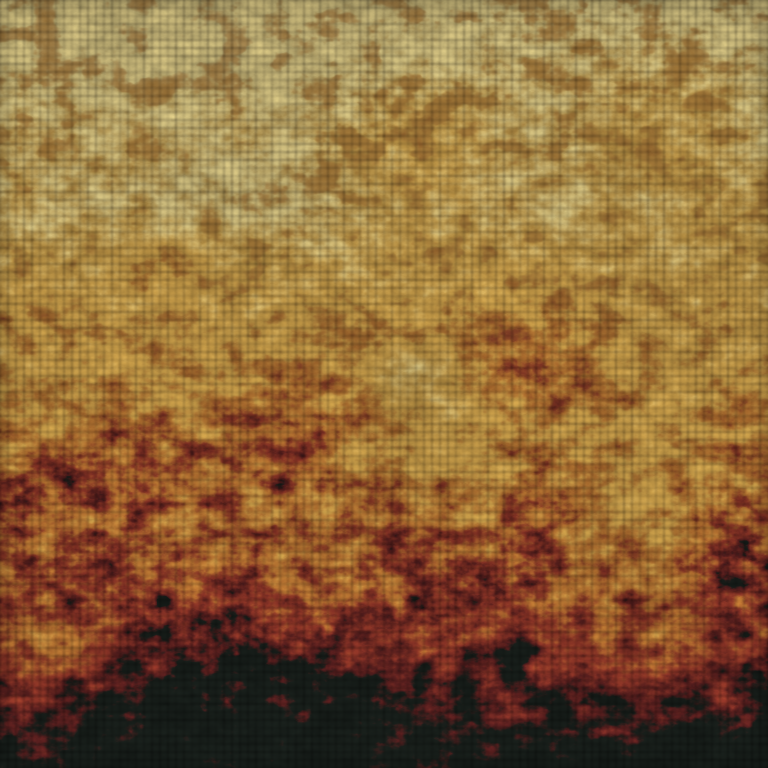
A WebGL 2 fragment shader for this background:

```glsl
#version 300 es
precision highp float;
// Weathered woven cloth: a vertical tone ramp runs from charcoal through red
// and gold to pale straw. Layered value noise and a few broad stains shift the
// tone before it is coloured; a fine thread grid is shaded on top.

uniform vec2 u_resolution;
out vec4 fragColor;

float hash(vec2 p) {
    vec3 q = fract(vec3(p.xyx) * 0.1031);
    q += dot(q, q.yzx + 33.33);
    return fract((q.x + q.y) * q.z);
}

float valueNoise(vec2 p) {
    vec2 cell = floor(p), f = fract(p);
    f = f * f * (3.0 - 2.0 * f);
    float low = mix(hash(cell), hash(cell + vec2(1, 0)), f.x);
    float high = mix(hash(cell + vec2(0, 1)), hash(cell + vec2(1, 1)), f.x);
    return mix(low, high, f.y);
}

// Fractal noise centred on zero
float fbm(vec2 p) {
    float sum = 0.0, weight = 0.5;
    for (int i = 0; i < 4; i++) {
        sum += weight * (valueNoise(p) - 0.5);
        p = mat2(1.6, 0.9, -0.9, 1.6) * p + 17.3;
        weight *= 0.55;
    }
    return sum;
}

// Soft elliptical stain
float stain(vec2 p, vec2 center, vec2 radius) {
    vec2 d = (p - center) / radius;
    return exp(-dot(d, d));
}

vec3 toneRamp(float t) {
    vec3 charcoal = vec3(0.09, 0.115, 0.10);
    vec3 maroon = vec3(0.32, 0.11, 0.11);
    vec3 red = vec3(0.51, 0.19, 0.14);
    vec3 amber = vec3(0.64, 0.40, 0.17);
    vec3 gold = vec3(0.69, 0.54, 0.25);
    vec3 straw = vec3(0.71, 0.65, 0.43);
    vec3 color = mix(charcoal, maroon, smoothstep(0.05, 0.12, t));
    color = mix(color, red, smoothstep(0.10, 0.22, t));
    color = mix(color, amber, smoothstep(0.20, 0.37, t));
    color = mix(color, gold, smoothstep(0.34, 0.56, t));
    return mix(color, straw, smoothstep(0.58, 1.0, t));
}

void main() {
    vec2 uv = gl_FragCoord.xy / u_resolution;
    vec2 p = vec2((uv.x - 0.5) * u_resolution.x / u_resolution.y + 0.5, uv.y);

    // Cloudy wear and short, mostly horizontal fibres
    float cloud = fbm(p * vec2(6.0, 7.0) + 4.7);
    float grain = fbm(p * vec2(33.0, 46.0) + 21.0);
    float fiber = fbm(p * vec2(75.0, 105.0) + 8.0);

    // Pale and gilded stains
    float light = 0.26 * stain(p, vec2(0.53, 0.51), vec2(0.05, 0.035));
    light += 0.18 * stain(p, vec2(0.34, 0.74), vec2(0.12, 0.05));
    light += 0.14 * stain(p, vec2(0.24, 0.93), vec2(0.24, 0.06));
    light += 0.12 * stain(p, vec2(0.08, 0.15), vec2(0.08, 0.06));
    light += 0.12 * stain(p, vec2(0.83, 0.28), vec2(0.09, 0.16));
    light += 0.09 * stain(p, vec2(0.58, 0.40), vec2(0.14, 0.07));
    light += 0.07 * stain(p, vec2(0.26, 0.30), vec2(0.08, 0.05));

    // Burnt and reddened stains
    float dark = 0.17 * stain(p, vec2(0.69, 0.53), vec2(0.09, 0.07));
    dark += 0.15 * stain(p, vec2(0.21, 0.65), vec2(0.06, 0.07));
    dark += 0.13 * stain(p, vec2(0.87, 0.82), vec2(0.13, 0.11));
    dark += 0.12 * stain(p, vec2(0.55, 0.82), vec2(0.10, 0.09));
    dark += 0.11 * stain(p, vec2(0.08, 0.36), vec2(0.13, 0.06));
    dark += 0.10 * stain(p, vec2(0.39, 0.40), vec2(0.06, 0.05));
    dark += 0.11 * stain(p, vec2(0.68, 0.28), vec2(0.05, 0.09));
    dark += 0.12 * stain(p, vec2(0.95, 0.26), vec2(0.06, 0.08));
    dark += 0.13 * stain(p, vec2(0.675, 0.145), vec2(0.025, 0.025));
    dark += 0.06 * stain(p, vec2(0.37, 0.10), vec2(0.20, 0.08));

    // Noise moves the tone less inside the dark hem
    float looseness = mix(0.45, 1.0, smoothstep(0.03, 0.30, p.y));
    float tone = p.y + light - dark
        + looseness * (0.32 * cloud + 0.56 * grain + 0.22 * fiber);
    vec3 color = toneRamp(tone);

    // Fibre shading, with brown flecks in the upper cloth
    color *= 1.0 + 0.35 * grain + 0.28 * fiber;
    float fleck = smoothstep(0.06, 0.24, -grain - 0.4 * cloud);
    color = mix(color, vec3(0.53, 0.36, 0.17), 0.5 * fleck * smoothstep(0.4, 0.7, p.y));

    // Thread gaps, unevenly worn
    vec2 gap = pow(0.5 + 0.5 * cos(6.2832 * 96.0 * p), vec2(2.0));
    vec2 wear = vec2(valueNoise(p * vec2(96.0, 12.0)), valueNoise(p * vec2(12.0, 96.0)));
    color *= 1.04 - dot(gap, 0.06 + 0.12 * wear);

    // Slight falloff at the rim
    vec2 rim = min(uv, 1.0 - uv);
    color *= mix(0.88, 1.0, smoothstep(0.0, 0.025, min(rim.x, rim.y)));
    fragColor = vec4(clamp(color, 0.0, 1.0), 1.0);
}
```
